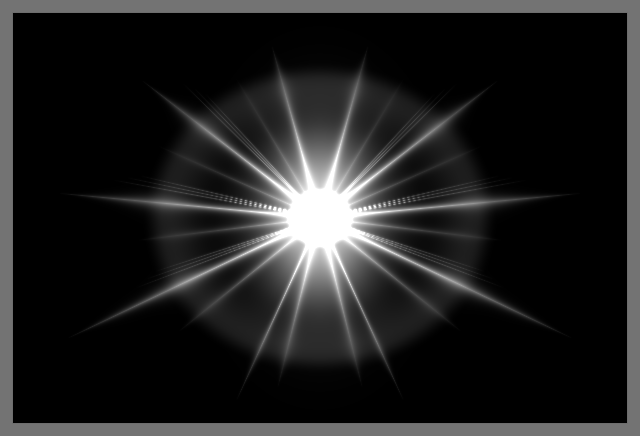
This background is drawn by a WebGL 2 fragment shader. Its source:

```glsl
#version 300 es
precision highp float;

#define FRAME_WIDTH 0.0295
#define FRAME_GRAY 0.45
#define CORE_SIZE vec2(0.062, 0.056)
#define GLOW_SIZE vec2(0.120, 0.178)
#define GLOW_GAIN 0.88
#define HALO_SIZE vec2(0.393, 0.345)
#define HALO_GAIN 0.095
#define FRINGE_STEP 1.4
#define FRINGE_WIDTH 0.0016
#define RIPPLE_FREQ 550.0

uniform vec2 u_resolution;
out vec4 fragColor;

// Each beam: angle in degrees, reach, half width, strength
const vec4 BEAMS[10] = vec4[10](
    vec4( 74.4, 0.410, 0.0062, 0.85),
    vec4( 59.0, 0.375, 0.0055, 0.22),
    vec4( 37.7, 0.515, 0.0062, 0.95),
    vec4( 24.0, 0.405, 0.0050, 0.30),
    vec4(  5.4, 0.600, 0.0058, 0.95),
    vec4( -7.0, 0.420, 0.0058, 0.42),
    vec4(-25.5, 0.640, 0.0062, 1.00),
    vec4(-38.8, 0.415, 0.0062, 0.55),
    vec4(-65.4, 0.460, 0.0028, 0.80),
    vec4(-76.0, 0.400, 0.0065, 0.65));

// Each fringe: first angle, reach, strength, ripple
const vec4 FRINGES[3] = vec4[3](
    vec4( 44.5, 0.440, 0.42, 0.0),
    vec4( 10.4, 0.480, 0.42, 0.8),
    vec4(-20.8, 0.450, 0.42, 0.2));

// Tapered streak leaving the centre, swelling where it crosses the halo
float beam(vec2 p, float degrees, float reach, float width, float swell) {
    float angle = radians(degrees);
    vec2 dir = vec2(cos(angle), sin(angle));
    float along = dot(p, dir);
    float across = abs(dir.x * p.y - dir.y * p.x);
    float t = clamp(along / reach, 0.0, 1.0);
    float taper = 1.0 - smoothstep(0.72, 1.05, t);
    float w = max(width * swell * taper, 0.5 / u_resolution.y);
    return exp(-across / w) * pow(1.0 - t, 0.8) * step(0.0, along);
}

float halo(float q) {
    float ring = smoothstep(0.60, 0.90, q) * (1.0 - smoothstep(0.91, 1.04, q));
    float disc = 1.0 - smoothstep(0.85, 1.0, q);
    return HALO_GAIN * ring + 0.022 * disc;
}

float burst(vec2 p) {
    float r = length(p);
    float q = length(p / HALO_SIZE);
    vec2 g = p / GLOW_SIZE;
    float light = GLOW_GAIN * exp(-dot(g, g)) + halo(q);

    // Main beams
    float swell = 1.0 + 0.9 * exp(-pow((q - 0.95) / 0.17, 2.0));
    for (int i = 0; i < 10; i++) {
        vec4 b = BEAMS[i];
        light += b.w * beam(p, b.x, b.y, b.z, swell);
    }

    // Fine fringes, each a fan of three hairlines
    for (int i = 0; i < 3; i++) {
        vec4 f = FRINGES[i];
        float ripple = 1.0 + f.w * sin(r * RIPPLE_FREQ) * (1.0 - smoothstep(0.15, 0.3, r));
        for (int j = 0; j < 3; j++) {
            float k = float(j);
            float line = beam(p, f.x + k * FRINGE_STEP, f.y * (1.0 - 0.06 * k), FRINGE_WIDTH, 1.0);
            light += f.z * ripple * line;
        }
    }

    // White core
    float core = length(p / CORE_SIZE);
    return light + 1.0 - smoothstep(0.75, 1.3, core);
}

void main() {
    vec2 p = (gl_FragCoord.xy - 0.5 * u_resolution) / u_resolution.y;
    p.x = abs(p.x);
    float light = clamp(burst(p), 0.0, 1.0);

    // Gray frame around the black field
    vec2 halfField = 0.5 * u_resolution / u_resolution.y - FRAME_WIDTH;
    vec2 d = abs(p) - halfField;
    float aa = 0.5 / u_resolution.y;
    float frame = smoothstep(-aa, aa, max(d.x, d.y));
    fragColor = vec4(vec3(mix(light, FRAME_GRAY, frame)), 1.0);
}
```
